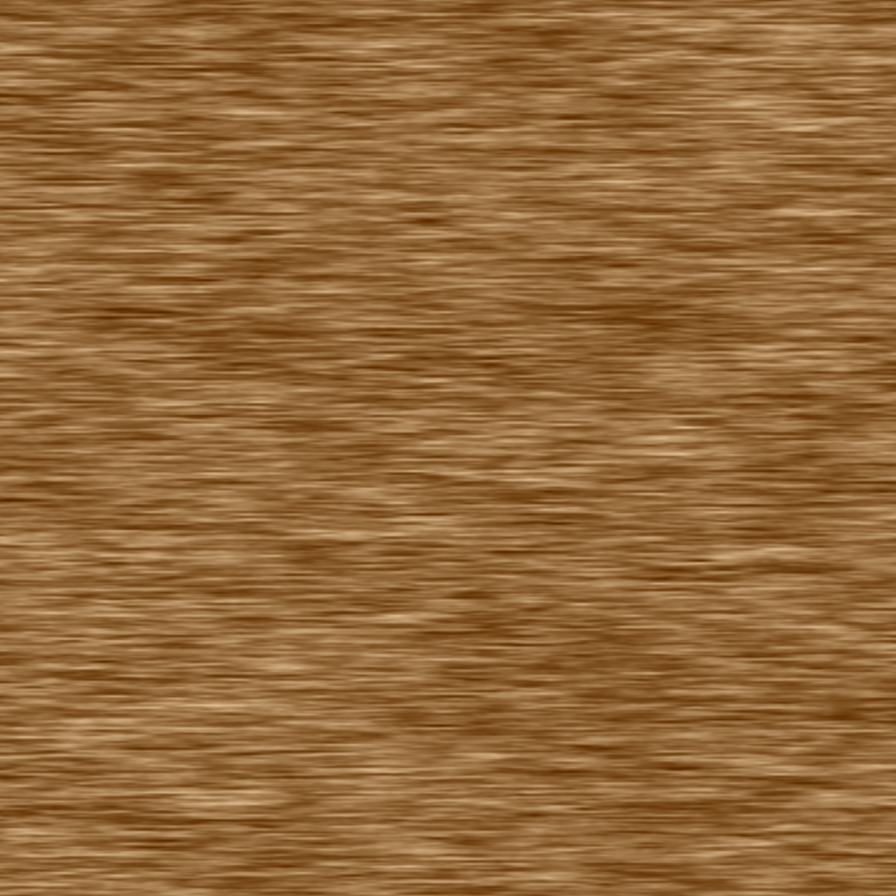
Give the GLSL for this texture, as a Shadertoy shader.

```glsl
// Brown brushed grain: fine horizontal streaks over faint, wide blotches.
// Each layer is stretched value noise whose rows are shifted at random, so
// no columns line up; the summed layers drive a tan-to-umber colour ramp.

// Integer hash of a lattice cell, from 0 to 1
float hash(ivec2 cell, int seed) {
    uint h = uint(cell.x) * 1597334677u ^ uint(cell.y) * 3812015801u ^ uint(seed) * 2654435769u;
    h = (h ^ (h >> 16)) * 2246822519u;
    h = (h ^ (h >> 13)) * 3266489917u;
    return float((h ^ (h >> 16)) >> 8) / 16777216.0;
}

// Smooth noise along one row, with its own random offset
float rowNoise(float x, int row, int seed) {
    x += 40.0 * hash(ivec2(row, 7), seed + 50);
    int column = int(floor(x));
    float blend = smoothstep(0.0, 1.0, fract(x));
    return mix(hash(ivec2(column, row), seed), hash(ivec2(column + 1, row), seed), blend);
}

// Blend of neighbouring rows, from -1 to 1
float streaks(vec2 uv, vec2 frequency, int seed) {
    vec2 p = uv * frequency;
    int row = int(floor(p.y));
    float blend = smoothstep(0.0, 1.0, fract(p.y));
    return 2.0 * mix(rowNoise(p.x, row, seed), rowNoise(p.x, row + 1, seed), blend) - 1.0;
}

void mainImage(out vec4 fragColor, in vec2 fragCoord) {
    vec2 uv = fragCoord / iResolution.y;

    // Fine grain: medium, long and short streaks
    float tone = 1.60 * streaks(uv, vec2(19.0, 310.0), 1);
    tone += 1.00 * streaks(uv, vec2(10.0, 243.0), 2);
    tone += 1.10 * streaks(uv, vec2(38.0, 390.0), 3);
    tone += 0.30 * streaks(uv, vec2(110.0, 350.0), 7);

    // Broader bands and faint blotches
    tone += 0.60 * streaks(uv, vec2(12.0, 113.0), 4);
    tone += 0.50 * streaks(uv, vec2(8.0, 34.0), 5);
    tone += 0.22 * streaks(uv, vec2(4.0, 10.0), 6);

    // Lift the light streaks slightly
    tone += 0.03 * (tone * tone - 1.0);

    // Colour ramp around the middle brown
    vec3 color = vec3(0.580, 0.412, 0.230) + tone * vec3(0.072, 0.081, 0.084);
    fragColor = vec4(clamp(color, 0.0, 1.0), 1.0);
}
```
